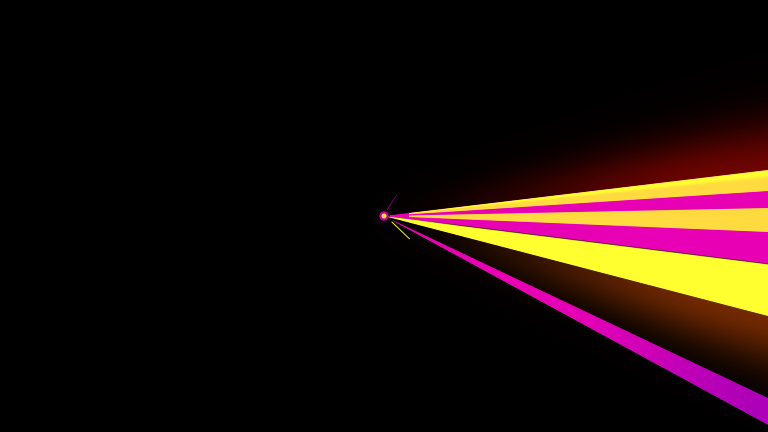
This background is drawn by a WebGL 1 fragment shader. Its source:

```glsl
precision highp float;
// Magenta and yellow light beams fanning right from a small core, with a warm glow on black.
uniform vec2 u_resolution;

// Lengths are fractions of the canvas height; beam edges are slopes from the core.
const vec3 BACKGROUND = vec3(0.005, 0.0, 0.0);
const vec3 YELLOW = vec3(1.0, 1.0, 0.19);
const vec3 GOLD = vec3(1.0, 0.86, 0.25);
const vec3 MAGENTA = vec3(0.91, 0.0, 0.71);
const vec3 VIOLET = vec3(0.68, 0.0, 0.72);
const vec3 RED_GLOW = vec3(0.42, 0.015, 0.0);
const vec3 AMBER_GLOW = vec3(0.44, 0.16, 0.005);
const float FAN_TOP = 0.1198;
const float FAN_BOTTOM = -0.2604;
const float GLOW_NEAR = 0.045;
const float GLOW_SPREAD = 0.075;
const float GOLD_START = 0.058;
const float SEAM_WIDTH = 0.0025;
const float CORE_RADIUS = 0.0105;
const float SPARK_WIDTH = 0.0012;

float pixel;

// Coverage of a shape from its signed distance
float fill(float d) {
    return 1.0 - smoothstep(-0.6 * pixel, 0.6 * pixel, d);
}

// Signed distance above a line through the core
float above(vec2 p, float slope) {
    return (p.y - slope * p.x) / sqrt(1.0 + slope * slope);
}

// Wedge between two slopes, cut off before its start
float beam(vec2 p, float low, float high, float start) {
    float d = max(above(p, high), -above(p, low));
    return fill(max(d, start - p.x));
}

float segment(vec2 p, vec2 a, vec2 b) {
    vec2 ab = b - a;
    float t = clamp(dot(p - a, ab) / dot(ab, ab), 0.0, 1.0);
    return length(p - a - ab * t);
}

// Warm haze outside the two edges of the fan
vec3 haze(vec2 p) {
    float x = max(p.x, 0.0);
    float spread = GLOW_NEAR + GLOW_SPREAD * x;
    float upper = max(p.y - FAN_TOP * x, 0.0) / spread;
    float lower = max(FAN_BOTTOM * x - p.y, 0.0) / spread;
    float strength = smoothstep(-0.05, 0.8, p.x) * exp(-upper * upper - lower * lower);
    float rise = smoothstep(FAN_BOTTOM, FAN_TOP, p.y / max(x, 0.05));
    return mix(AMBER_GLOW, RED_GLOW, rise) * strength;
}

void main() {
    vec2 p = (gl_FragCoord.xy - 0.5 * u_resolution) / u_resolution.y;
    pixel = 1.0 / u_resolution.y;
    vec3 color = BACKGROUND + haze(p);

    // Separate lower beam
    vec3 tail = mix(MAGENTA, VIOLET, smoothstep(0.35, 0.9, p.x));
    color = mix(color, tail, beam(p, -0.544, -0.474, 0.022));

    // Main fan, with gold stripes over magenta
    color = mix(color, MAGENTA, beam(p, -0.125, FAN_TOP, 0.014));
    color = mix(color, YELLOW, beam(p, FAN_BOTTOM, -0.125, 0.008));
    color = mix(color, GOLD, beam(p, -0.0417, 0.0208, GOLD_START));
    vec3 crest = mix(GOLD, YELLOW, smoothstep(0.095, 0.112, p.y / max(p.x, 0.01)));
    color = mix(color, crest, beam(p, 0.0651, FAN_TOP, GOLD_START));

    // Thin dark seam along the lower magenta stripe
    float seam = fill(abs(above(p, -0.125)) - 0.5 * SEAM_WIDTH);
    color *= 1.0 - 0.5 * seam * smoothstep(0.05, 0.2, p.x);

    // Loose sparks
    float violetSpark = segment(p, vec2(0.008, 0.0155), vec2(0.029, 0.048));
    float yellowSpark = segment(p, vec2(0.0185, -0.014), vec2(0.0585, -0.0525));
    color = mix(color, VIOLET, 0.6 * fill(violetSpark - SPARK_WIDTH));
    color = mix(color, YELLOW, 0.9 * fill(yellowSpark - SPARK_WIDTH));

    // Core with a bright centre
    float r = length(p);
    color += 0.25 * VIOLET * exp(-pow(r / (1.4 * CORE_RADIUS), 2.0));
    color = mix(color, MAGENTA * 0.85, fill(r - CORE_RADIUS));
    color = mix(color, GOLD, fill(r - 0.55 * CORE_RADIUS));

    gl_FragColor = vec4(color, 1.0);
}
```
